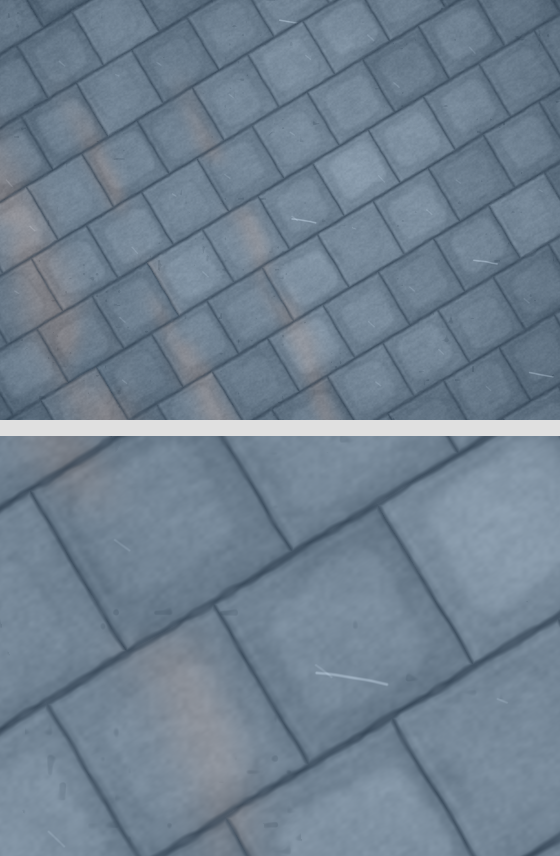
Top: the whole. Bottom: its middle third, enlarged.
This texture is drawn by a Shadertoy shader. Its source:

```glsl
// Weathered blue-grey slabs in a tilted running bond, with warm stains and scratches.

float hash(vec2 p) {
    vec3 q = fract(p.xyx * vec3(0.1031, 0.103, 0.0973));
    q += dot(q, q.yzx + 33.33);
    return fract((q.x + q.y) * q.z);
}

float noise(vec2 p) {
    vec2 i = floor(p), f = fract(p);
    f = f * f * (3.0 - 2.0 * f);
    return mix(mix(hash(i), hash(i + vec2(1, 0)), f.x),
               mix(hash(i + vec2(0, 1)), hash(i + vec2(1, 1)), f.x), f.y);
}

float fbm(vec2 p) {
    float sum = 0.0, amp = 0.5;
    for (int i = 0; i < 4; i++) {
        sum += amp * noise(p);
        p = p * 2.03 + 17.0;
        amp *= 0.5;
    }
    return sum / 0.94;
}

float roundBox(vec2 p, vec2 halfSize, float radius) {
    vec2 d = abs(p) - halfSize + radius;
    return length(max(d, 0.0)) + min(max(d.x, d.y), 0.0) - radius;
}

float segment(vec2 p, vec2 a, vec2 b) {
    vec2 pa = p - a, ba = b - a;
    return length(pa - ba * clamp(dot(pa, ba) / dot(ba, ba), 0.0, 1.0));
}

void mainImage(out vec4 fragColor, in vec2 fragCoord) {
    // Position in canvas heights, y pointing down
    vec2 pos = vec2(fragCoord.x, iResolution.y - fragCoord.y) / iResolution.y;
    float aa = 1.0 / (0.15 * iResolution.y);

    // Tilted grid, every second row shifted by half a slab
    vec2 grid = vec2(dot(pos, vec2(0.8575, -0.5145)) / 0.1535,
                     dot(pos, vec2(0.5145, 0.8575)) / 0.151 - 0.73);
    grid += 0.012 * (vec2(noise(pos * 45.0), noise(pos * 45.0 + 70.0)) - 0.5);
    float row = floor(grid.y);
    grid.x -= 0.86 - 0.51 * mod(row, 2.0);
    vec2 id = vec2(floor(grid.x), row) + 40.0;
    vec2 cell = fract(grid) - 0.5;
    float seed = hash(id), seed2 = hash(id + 91.0);

    // Slab tone, cloudy mottling and grain
    float cloud = fbm(pos * 14.0 + seed * 20.0);
    float grain = noise(pos * 230.0) - 0.5;
    float tone = 0.438 + 0.065 * (seed - 0.5) + 0.06 * (cloud - 0.5) + 0.03 * grain;
    tone += 0.05 * (fbm(grid * vec2(9.0, 22.0) + seed * 50.0) - 0.5);

    // Worn, paler centre with a faint dark outline
    vec2 patchPos = cell - 0.1 * (vec2(seed2, hash(id + 33.0)) - 0.5);
    float worn = roundBox(patchPos, vec2(0.33 + 0.08 * seed2, 0.36), 0.18) + 0.14 * (cloud - 0.5);
    tone += mix(0.01, 0.06, seed2) * (smoothstep(0.05, -0.09, worn) - 0.35);
    tone -= 0.014 * exp(-pow(worn / 0.03, 2.0));

    // Sparse pits
    float pit = smoothstep(0.86, 0.96, noise(pos * 95.0 + 7.0)) * step(0.7, noise(pos * 21.0));
    tone -= 0.05 * pit;

    // Broad light falloff, darkest in the corners
    vec2 fromCentre = (pos - vec2(0.66, 0.49)) / vec2(0.667, 0.5);
    tone -= 0.062 * dot(fromCentre, fromCentre) - 0.031;
    vec3 color = vec3(tone - 0.005, tone + 0.065, tone + 0.13);

    // Warm stains: steep bands that fade to the upper right
    float drift = pos.x - 0.45 * pos.y + 0.07 * (fbm(pos * 5.0) - 0.5);
    float stain = 0.0;
    for (int i = 0; i < 3; i++) {
        float k = float(i);
        float width = i == 0 ? 0.08 : 0.034;
        float band = (drift + 0.2 - 0.27 * k) / width;
        stain += exp(-band * band) * (1.0 - 0.12 * k);
    }
    stain *= smoothstep(0.15, 0.45, pos.y + 0.12 * pos.x) * smoothstep(0.15, 0.6, noise(pos * 9.0 + 4.0) + 0.3 * seed);
    color += stain * vec3(0.095, 0.03, -0.01);

    // Pale scratches: a long one on few slabs, a short faint one on many
    vec2 start = vec2(-0.4, 0.05) + 0.3 * vec2(seed2, seed);
    float longCut = segment(cell, start, start + vec2(0.28, 0.24));
    color += 0.15 * step(0.93, hash(id + 7.0)) * (1.0 - smoothstep(0.0, 0.008 + aa, longCut));
    vec2 nick = 0.6 * vec2(seed, seed2) - 0.3;
    float shortCut = segment(cell, nick, nick + vec2(0.03, 0.1 * seed2 + 0.04));
    color += 0.06 * step(0.5, hash(id + 13.0)) * (1.0 - smoothstep(0.0, 0.005 + aa, shortCut));

    // Chamfered edges and soft dark joints, wider along the rows
    vec2 edge = 0.5 - abs(cell);
    float rough = noise(pos * 110.0);
    vec2 gap = vec2(0.009, 0.016) + vec2(0.006, 0.014) * (rough - 0.4);
    vec2 beyond = edge - gap;
    float nearest = min(beyond.x, beyond.y);
    color -= 0.055 * exp(-max(nearest, 0.0) / 0.035);
    vec2 lip = (beyond - 0.04) / 0.018;
    color += 0.025 * max(exp(-lip.x * lip.x) * step(cell.x, 0.0),
                         exp(-lip.y * lip.y) * step(cell.y, 0.0));
    float softness = aa + 0.008;
    float joint = 1.0 - smoothstep(-softness, softness, nearest);
    vec3 jointColor = vec3(0.235, 0.3, 0.365) + 0.1 * (rough - 0.5) + 0.4 * stain * vec3(0.08, 0.03, 0.0);
    color = mix(color, jointColor, joint * mix(0.7, 0.9, noise(pos * 30.0)));

    fragColor = vec4(clamp(color, 0.0, 1.0), 1.0);
}
```
